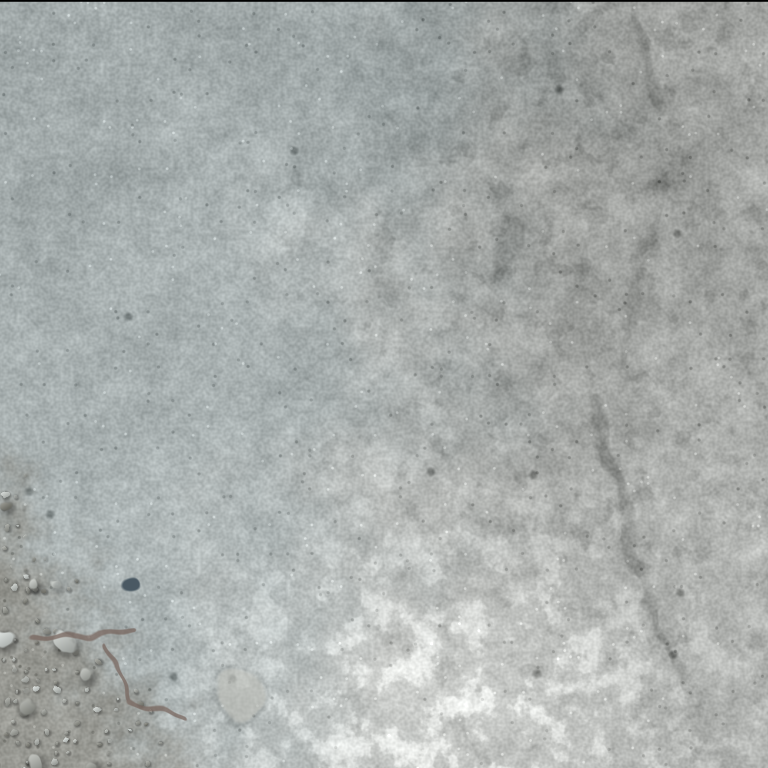
Give the GLSL for this texture, as a three.js fragment shader.

```glsl
// Weathered grey concrete with a long crack, pale bloom and a gravelly corner.
varying vec2 vUv;

const vec3 CONCRETE = vec3(0.660, 0.668, 0.657);
const vec3 COOL_TINT = vec3(-0.022, 0.002, 0.014);
const vec3 SOIL = vec3(0.555, 0.550, 0.520);
const vec3 STONE_DARK = vec3(0.49, 0.49, 0.46);
const vec3 STONE_LIGHT = vec3(0.77, 0.79, 0.78);
const vec3 TWIG = vec3(0.47, 0.40, 0.37);
const vec3 SLATE = vec3(0.29, 0.35, 0.39);

float hash(vec2 p) {
  vec3 q = fract(p.xyx * 0.1031);
  q += dot(q, q.yzx + 33.33);
  return fract((q.x + q.y) * q.z);
}

vec2 hash2(vec2 p) { return vec2(hash(p), hash(p + 57.3)); }

mat2 rotation(float a) { return mat2(cos(a), sin(a), -sin(a), cos(a)); }

float cornerSlope(vec2 cell, vec2 f) {
  float a = 6.2832 * hash(cell);
  return dot(vec2(cos(a), sin(a)), f);
}

// Gradient noise, roughly -0.7 to 0.7
float noise(vec2 p) {
  vec2 i = floor(p), f = fract(p);
  vec2 u = f * f * f * (f * (f * 6.0 - 15.0) + 10.0);
  vec2 e = vec2(1.0, 0.0);
  return mix(mix(cornerSlope(i, f), cornerSlope(i + e, f - e), u.x),
             mix(cornerSlope(i + e.yx, f - e.yx), cornerSlope(i + 1.0, f - 1.0), u.x), u.y);
}

float fbm(vec2 p) {
  float sum = 0.0, amp = 0.6;
  for (int i = 0; i < 4; i++) {
    sum += amp * noise(p);
    p = rotation(0.6) * p * 2.03 + 17.0;
    amp *= 0.55;
  }
  return sum;
}

float glow(vec2 p, vec2 centre, vec2 size) {
  vec2 q = (p - centre) / size;
  return exp(-dot(q, q));
}

// Normalised distance to a tilted ellipse: 1 on its rim
float ellipse(vec2 p, vec2 centre, vec2 size, float angle) {
  return length(rotation(angle) * (p - centre) / size);
}

float inside(float d, float soft) { return 1.0 - smoothstep(1.0 - soft, 1.0 + soft, d); }

// Soft stroke from a to b
float stroke(vec2 p, vec2 a, vec2 b, float width) {
  vec2 ab = b - a;
  float t = clamp(dot(p - a, ab) / dot(ab, ab), 0.0, 1.0);
  return 1.0 - smoothstep(width * 0.5, width * 1.3, length(p - a - ab * t));
}

// Depth of the crack and the chipped hollows
float hollows(vec2 p) {
  vec2 w = p + 0.022 * vec2(fbm(p * 13.0), fbm(p * 13.0 + 40.0));
  float width = 0.009 + 0.009 * noise(p * 24.0);
  float depth = stroke(w, vec2(0.768, 0.49), vec2(0.822, 0.28), width);
  depth = max(depth, 0.75 * stroke(w, vec2(0.822, 0.28), vec2(0.888, 0.10), width * 0.8));
  depth = max(depth, 0.65 * stroke(w, vec2(0.818, 1.01), vec2(0.852, 0.86), width * 0.8));
  depth = max(depth, 0.35 * stroke(w, vec2(0.91, 0.81), vec2(0.835, 0.75), width));
  depth = max(depth, 0.45 * stroke(w, vec2(0.85, 0.73), vec2(0.805, 0.53), width));
  depth = max(depth, 0.95 * inside(ellipse(w, vec2(0.655, 0.675), vec2(0.014, 0.046), 0.4), 0.3));
  return max(depth, 0.4 * inside(ellipse(w, vec2(0.76, 0.57), vec2(0.028, 0.034), 0.0), 0.5));
}

// One small dot in some of the cells
float specks(vec2 p, float scale, float share) {
  vec2 cell = floor(p * scale);
  float d = length(fract(p * scale) - 0.3 - 0.4 * hash2(cell));
  return step(hash(cell + 9.0), share) * (1.0 - smoothstep(0.08, 0.3, d));
}

// Lays shaded stones with soft shadows over a ground colour
vec3 addStones(vec3 ground, vec2 p, float scale, float share) {
  vec2 s = p * scale;
  for (int k = 0; k < 9; k++) {
    vec2 cell = floor(s) + vec2(mod(float(k), 3.0), floor(float(k) / 3.0)) - 1.0;
    vec2 r = hash2(cell), shape = hash2(cell + 31.0);
    vec2 q = s - cell - 0.25 - 0.5 * r;
    float present = smoothstep(0.0, 0.15, share - hash(cell + 11.0));
    float radius = 0.16 + 0.28 * shape.y * shape.y;
    vec2 t = rotation(6.2832 * shape.x) * q * vec2(1.0, 1.0);
    float d = length(t * vec2(1.0, 1.0 + 0.7 * r.x)) + 0.2 * noise(t * 3.0 + cell);
    float shadow = 1.0 - smoothstep(radius * 0.6, radius + 0.2, length(q + vec2(-0.07, 0.1)));
    vec3 stone = mix(STONE_DARK, STONE_LIGHT, r.y) + 0.12 * dot(q, vec2(-0.5, 0.8)) / radius;
    ground *= 1.0 - 0.28 * present * shadow;
    ground = mix(ground, stone, present * (1.0 - smoothstep(radius - 0.06, radius + 0.06, d)));
  }
  return ground;
}

void main() {
  vec2 p = vUv;
  float broad = fbm(p * 5.0), patches = fbm(p * 19.0 + 8.0), flakes = fbm(p * 42.0 + 3.0);
  float bloom = glow(p, vec2(0.58, 0.06), vec2(0.34, 0.24));
  float worn = smoothstep(0.2, 0.6, p.x + 0.3 * broad);

  // Broad tone, mottling and grain
  float tone = 0.125 * bloom + 0.035 * glow(p, vec2(0.35, 0.45), vec2(0.35, 0.3));
  tone -= 0.055 * glow(p, vec2(0.76, 0.85), vec2(0.2, 0.35));
  tone += 0.08 * broad + (0.06 + 0.07 * worn) * patches + 0.07 * flakes;
  tone += 0.05 * noise(p * 115.0) + 0.075 * noise(p * 230.0);
  tone -= 0.06 * worn * smoothstep(0.1, 0.3, fbm(p * 27.0 + 60.0));
  tone += 0.10 * bloom * smoothstep(0.0, 0.22, patches + 0.5 * flakes);
  tone -= 0.13 * specks(p, 95.0, 0.05) + 0.2 * specks(p, 38.0, 0.012);
  tone += 0.12 * specks(p + 0.37, 110.0, 0.03);

  // Crack relief and rounded inlays
  float depth = hollows(p);
  tone += 0.09 * (depth - hollows(p + vec2(-0.005, 0.004))) - 0.115 * depth;
  vec2 w = p + 0.012 * vec2(noise(p * 30.0), noise(p * 30.0 + 9.0));
  float disc = ellipse(w, vec2(0.312, 0.097), vec2(0.034, 0.032), 0.0);
  float scar = ellipse(w, vec2(0.37, 0.71), vec2(0.027, 0.037), 0.3);
  tone += 0.04 * inside(scar, 0.12) - 0.07 * exp(-60.0 * (disc - 1.1) * (disc - 1.1));
  vec3 color = CONCRETE + tone + COOL_TINT * (1.0 - smoothstep(0.1, 0.6, p.x - 0.3 * p.y + 0.3 * broad));
  color = mix(color, vec3(0.71, 0.72, 0.70) + 0.3 * tone, 0.8 * inside(disc, 0.12));

  // Soil, gravel, twigs and a slate chip
  float corner = 1.0 - smoothstep(0.12, 0.32, p.x + 0.65 * p.y + 0.14 * patches);
  color = mix(color, SOIL + 0.9 * tone, 0.8 * corner);
  color = addStones(color, p, 75.0, 0.45 * corner);
  color = addStones(color, p + 0.13, 26.0, 0.42 * corner);
  float twigs = max(stroke(w, vec2(0.04, 0.168), vec2(0.175, 0.178), 0.004),
                    stroke(w, vec2(0.135, 0.16), vec2(0.17, 0.09), 0.003));
  twigs = max(twigs, stroke(w, vec2(0.17, 0.09), vec2(0.24, 0.065), 0.004));
  color = mix(color, TWIG, 0.75 * twigs);
  color = mix(color, SLATE, inside(ellipse(w, vec2(0.17, 0.238), vec2(0.014, 0.008), 0.7), 0.2));

  // Dark top edge
  color *= 1.0 - smoothstep(0.997, 0.9985, p.y);
  gl_FragColor = vec4(clamp(color, 0.0, 1.0), 1.0);
}
```
